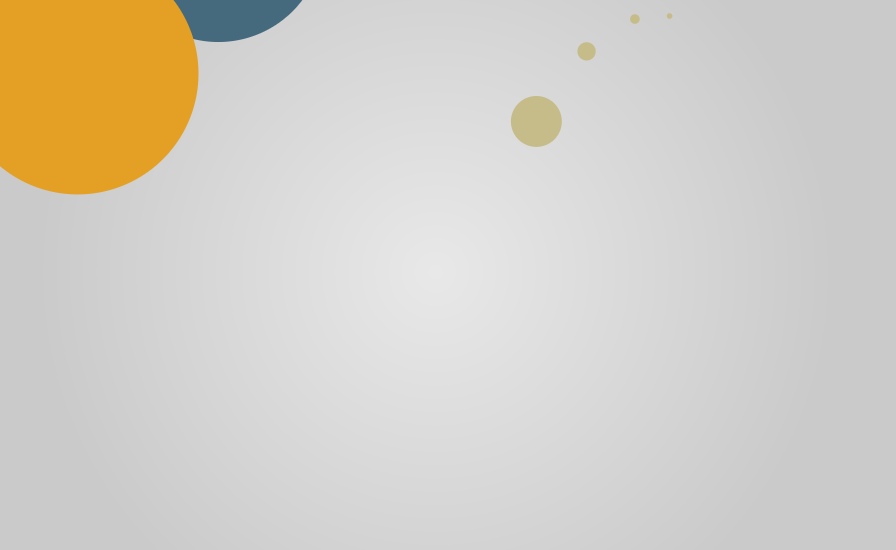
Reproduce this background procedurally as a WebGL 1 fragment shader.

```glsl
precision highp float;
// A soft grey radial glow with two large discs cropped by the top left corner
// and an arc of shrinking dots. Discs are smoothed distance functions; the
// dots' centres and radii follow a cubic stepped by forward differences.

uniform vec2 u_resolution;

// Lengths are in units of the canvas height; a disc is (centre x, centre y, radius).
const vec3 GLOW = vec3(0.792, 0.505, 0.72);
const vec3 GLOW_CENTRE_COLOUR = vec3(0.910);
const vec3 GLOW_RIM_COLOUR = vec3(0.793);

const vec3 BLUE_DISC = vec3(0.397, 1.1146, 0.191);
const vec3 BLUE = vec3(0.27, 0.41, 0.49);
const vec3 ORANGE_DISC = vec3(0.1412, 0.8662, 0.2197);
const vec3 ORANGE = vec3(0.89, 0.627, 0.145);

const int DOT_COUNT = 4;
const vec3 DOT_COLOUR = vec3(0.776, 0.737, 0.537);
const vec3 FIRST_DOT = vec3(0.9752, 0.7792, 0.0463);
const vec3 DOT_STEP = vec3(0.0913, 0.1274, -0.0297);
const vec3 DOT_BEND = vec3(-0.0034, -0.0686, 0.0218);
const vec3 DOT_TWIST = vec3(-0.0215, 0.0153, -0.0175);

// Antialiased coverage of a disc, with an edge one pixel wide.
float discCoverage(vec2 p, vec3 disc) {
  float signedDistance = length(p - disc.xy) - disc.z;
  return clamp(0.5 - signedDistance * u_resolution.y, 0.0, 1.0);
}

vec3 glowColour(vec2 p) {
  float t = min(length(p - GLOW.xy) / GLOW.z, 1.0);
  return mix(GLOW_CENTRE_COLOUR, GLOW_RIM_COLOUR, t);
}

// Union of the dots, each one advancing along the cubic.
float dotsCoverage(vec2 p) {
  vec3 disc = FIRST_DOT;
  vec3 advance = DOT_STEP;
  vec3 bend = DOT_BEND;
  float coverage = 0.0;
  for (int i = 0; i < DOT_COUNT; i++) {
    coverage = max(coverage, discCoverage(p, disc));
    disc += advance;
    advance += bend;
    bend += DOT_TWIST;
  }
  return coverage;
}

void main() {
  vec2 p = gl_FragCoord.xy / u_resolution.y;

  // Paint from back to front.
  vec3 colour = glowColour(p);
  colour = mix(colour, DOT_COLOUR, dotsCoverage(p));
  colour = mix(colour, BLUE, discCoverage(p, BLUE_DISC));
  colour = mix(colour, ORANGE, discCoverage(p, ORANGE_DISC));

  gl_FragColor = vec4(colour, 1.0);
}
```
